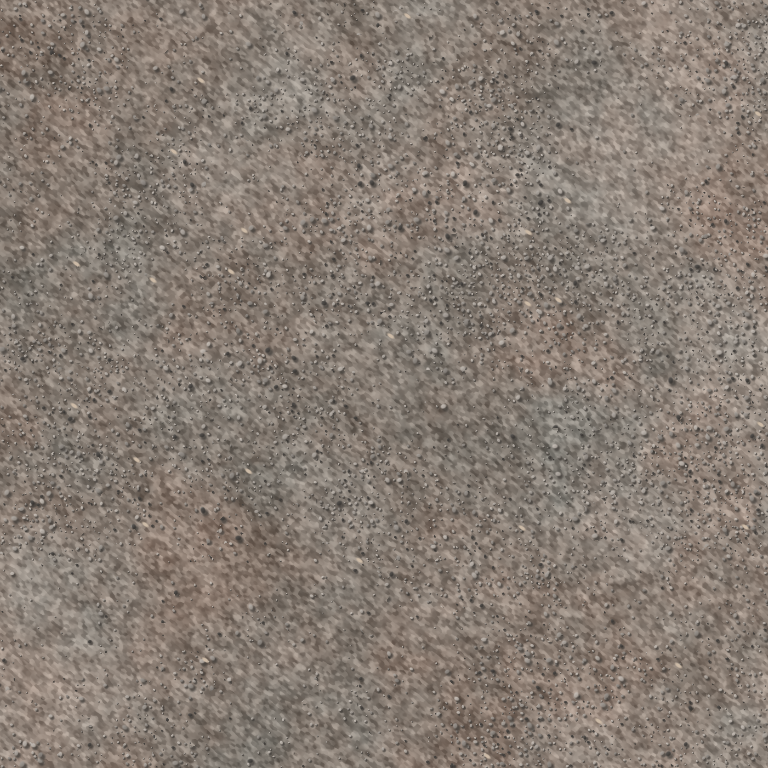
A Shadertoy shader for this texture:

```glsl
vec3 hash3(vec2 p) {
    vec3 q = fract(p.xyx * vec3(0.1031, 0.1030, 0.0973));
    q += dot(q, q.yxz + 33.33);
    return fract((q.xxy + q.yzz) * q.zyx);
}

// Soft cellular noise: scattered points blended by distance, centred on zero
float cellNoise(vec2 p) {
    vec2 cell = floor(p);
    float sum = 0.0, total = 0.0;
    for (int y = -1; y <= 1; y++)
    for (int x = -1; x <= 1; x++) {
        vec2 id = cell + vec2(x, y);
        vec3 h = hash3(id);
        vec2 d = id + 0.15 + 0.7 * h.xy - p;
        float weight = exp(-7.0 * dot(d, d));
        sum += weight * h.z;
        total += weight;
    }
    return sum / total - 0.5;
}

float layeredNoise(vec2 p) {
    float sum = 0.0, gain = 0.5;
    for (int i = 0; i < 5; i++) {
        sum += gain * cellNoise(p);
        p = mat2(1.6, 1.2, -1.2, 1.6) * p + 17.3;
        gain *= 0.68;
    }
    return sum;
}

// Scattered stones, each with a shadow at its lower right
void addPebbles(inout vec3 colour, vec2 p, float density) {
    vec2 cell = floor(p);
    for (int y = -1; y <= 1; y++)
    for (int x = -1; x <= 1; x++) {
        vec2 id = cell + vec2(x, y);
        vec3 place = hash3(id + 51.7);
        vec3 look = hash3(id + 193.1);
        if (place.z > density) continue;

        float radius = mix(0.13, 0.36, look.x * look.x);
        float angle = 6.283 * look.y;
        vec2 axis = vec2(cos(angle), sin(angle));
        vec2 d = p - id - 0.2 - 0.6 * place.xy;
        vec2 stretched = d + 0.35 * axis * dot(d, axis);
        vec2 away = d - radius * vec2(0.65, -0.75);

        float shadow = 1.0 - smoothstep(0.4, 1.5, length(away) / radius);
        float body = 1.0 - smoothstep(0.5, 1.3, length(stretched) / radius);
        float sunlit = dot(d, vec2(-0.6, 0.8)) / radius;
        vec3 stone = mix(vec3(0.50, 0.48, 0.46), vec3(0.75, 0.72, 0.69), look.z);
        stone = mix(stone, vec3(0.26, 0.25, 0.24), step(look.z, 0.12));
        colour = mix(colour, vec3(0.25, 0.235, 0.22), 0.72 * shadow);
        colour = mix(colour, stone + 0.07 * sunlit, 0.9 * body);
    }
}

void mainImage(out vec4 fragColor, in vec2 fragCoord) {
    vec2 uv = fragCoord / iResolution.y;

    // Packed earth with broad pale, olive and rosy patches
    float patches = layeredNoise(uv * 4.5 + 3.0);
    float tint = layeredNoise(uv * 6.0 + 41.0);
    float clusters = layeredNoise(uv * 7.0 + 83.0);
    vec3 colour = vec3(0.535, 0.492, 0.455) + 0.16 * patches;
    colour += tint * vec3(0.07, 0.01, -0.01);
    colour += 0.02 * smoothstep(0.6, 1.0, uv.x);

    // Fine grit, slightly drawn out along the falling diagonal
    vec2 along = vec2(dot(uv, vec2(0.77, -0.64)), dot(uv, vec2(0.64, 0.77)));
    float grit = 0.15 * cellNoise(along * vec2(85.0, 130.0));
    grit += 0.20 * cellNoise(along * vec2(170.0, 270.0) + 29.0);
    colour += grit * vec3(1.0, 0.98, 0.95);

    // Small stones, gathered in clusters and along the right side
    float edge = smoothstep(0.82, 1.0, uv.x);
    float density = clamp(0.27 + 1.1 * clusters + 0.2 * edge, 0.06, 0.75);
    addPebbles(colour, uv * 135.0, density);
    addPebbles(colour, uv * 82.0 + 37.0, 0.75 * density);

    // A few pale warm chips
    vec2 chipSpace = uv * 24.0;
    vec3 chip = hash3(floor(chipSpace) + 7.0);
    vec2 offset = fract(chipSpace) - 0.2 - 0.6 * chip.xy;
    offset.y += 0.5 * offset.x;
    float flake = 1.0 - smoothstep(0.04, 0.12, length(offset * vec2(0.8, 1.3)));
    colour = mix(colour, vec3(0.80, 0.73, 0.65), flake * step(0.96, chip.z));

    fragColor = vec4(clamp(colour, 0.0, 1.0), 1.0);
}
```
